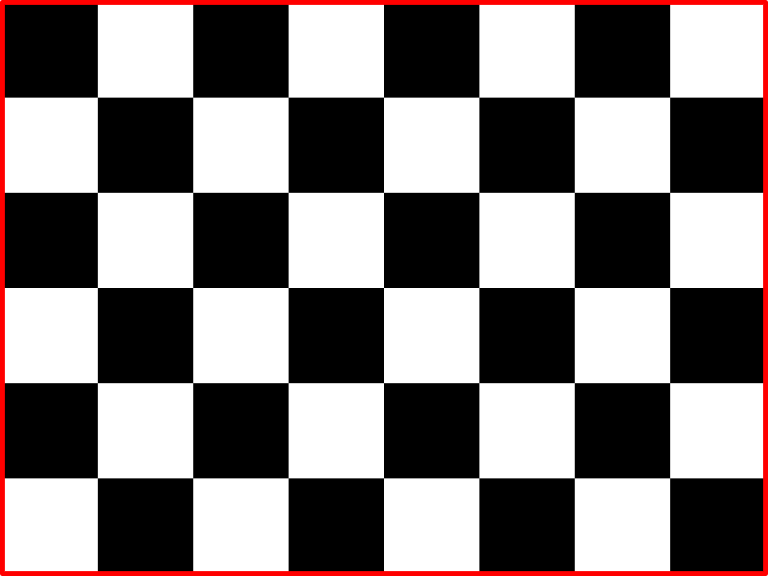
This pattern is drawn by a Shadertoy shader. Its source:

```glsl
// A black and white checkerboard of 8 by 6 cells inside a thin red frame.
// Each axis gives a smoothed alternating sign; their product is the checker.
// The frame is a stroke around a box distance, so its outer corners are round.

const vec2  CELL_COUNT   = vec2(8.0, 6.0);
const float FRAME_HALF   = 0.00425;  // half the stroke width, in canvas heights
const float FRAME_INSET  = 0.00425;  // stroke centre line to canvas edge
const vec3  DARK_COLOR   = vec3(0.0);
const vec3  LIGHT_COLOR  = vec3(1.0);
const vec3  FRAME_COLOR  = vec3(1.0, 0.0, 0.0);

// Signed distance to a box centred on the origin
float boxDistance(vec2 p, vec2 halfSize) {
    vec2 d = abs(p) - halfSize;
    return length(max(d, 0.0)) + min(max(d.x, d.y), 0.0);
}

// Alternates between +1 and -1 per cell, box filtered over one pixel
vec2 alternatingSign(vec2 grid, vec2 cellSize, float pixel) {
    vec2 f = fract(grid);
    vec2 edgeDistance = min(f, 1.0 - f) * cellSize;
    vec2 parity = 1.0 - 2.0 * mod(floor(grid), 2.0);
    return parity * clamp(2.0 * edgeDistance / pixel, 0.0, 1.0);
}

void mainImage(out vec4 fragColor, in vec2 fragCoord) {
    float pixel = 1.0 / iResolution.y;
    vec2 p = (fragCoord - 0.5 * iResolution.xy) * pixel;
    vec2 halfBoard = 0.5 * iResolution.xy * pixel - FRAME_INSET;

    // Checker cells, light at the lower left
    vec2 cellSize = 2.0 * halfBoard / CELL_COUNT;
    vec2 s = alternatingSign((p + halfBoard) / cellSize, cellSize, pixel);
    vec3 color = mix(DARK_COLOR, LIGHT_COLOR, 0.5 + 0.5 * s.x * s.y);

    // Light ground outside the board, seen only at the rounded corners
    float board = boxDistance(p, halfBoard);
    color = mix(color, LIGHT_COLOR, step(0.0, board));

    // Frame stroke
    float stroke = abs(board) - FRAME_HALF;
    color = mix(color, FRAME_COLOR, clamp(0.5 - stroke / pixel, 0.0, 1.0));

    fragColor = vec4(color, 1.0);
}
```
